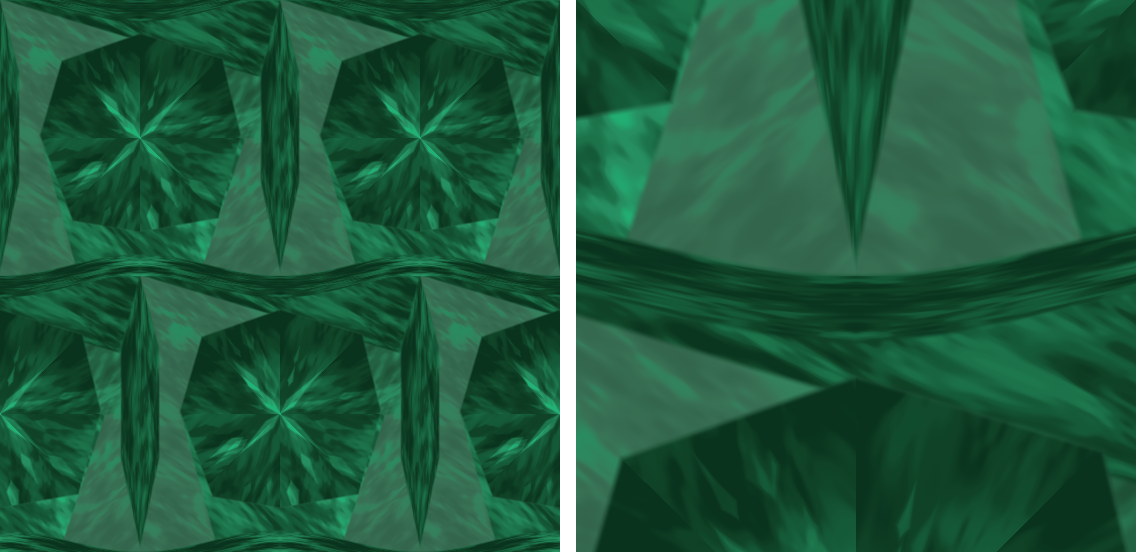
Left, the full canvas; right, a detail of the centre.
A Shadertoy shader for this pattern:

```glsl
const vec2 REPEATS = vec2(2.0, 2.0);
const float ROW_SHIFT = 0.5;
const float SOFT = 0.005;          // edge softness, in tiles
const float SLIVER_WIDTH = 0.068;
const float BAND_HEIGHT = 0.078;
const int SHARDS = 44;
const float PI = 3.14159;

const vec3 SHADOW = vec3(0.035, 0.20, 0.115);
const vec3 DARK = vec3(0.06, 0.26, 0.15);
const vec3 DEEP = vec3(0.08, 0.35, 0.22);
const vec3 JADE = vec3(0.11, 0.45, 0.29);
const vec3 BRIGHT = vec3(0.15, 0.56, 0.38);
const vec3 GLINT = vec3(0.13, 0.70, 0.46);
const vec3 PALE = vec3(0.22, 0.44, 0.33);

// Outline of the central facet, clockwise from the top
const vec2 TABLE[8] = vec2[8](
    vec2(0.0, 0.378), vec2(0.294, 0.288), vec2(0.36, 0.01), vec2(0.28, -0.29),
    vec2(0.0, -0.34), vec2(-0.24, -0.30), vec2(-0.357, 0.01), vec2(-0.279, 0.28));

float hash(vec2 p) {
    return fract(sin(dot(p, vec2(127.1, 311.7))) * 43758.5);
}

float noise(vec2 p) {
    vec2 i = floor(p), f = fract(p);
    f = f * f * (3.0 - 2.0 * f);
    return mix(mix(hash(i), hash(i + vec2(1, 0)), f.x),
               mix(hash(i + vec2(0, 1)), hash(i + vec2(1, 1)), f.x), f.y);
}

// Layered noise with raised contrast
float streaks(vec2 p) {
    p += 0.8 * noise(p * 0.6 + 17.0);
    float n = 0.5 * noise(p) + 0.3 * noise(p * 2.1 + 5.3) + 0.2 * noise(p * 4.3 + 9.1);
    return smoothstep(0.2, 0.8, n);
}

vec2 turn(vec2 p, float a) {
    return vec2(cos(a) * p.x + sin(a) * p.y, cos(a) * p.y - sin(a) * p.x);
}

float cover(float d) { return 1.0 - smoothstep(-SOFT, SOFT, d); }

// Signed distance to the line a-b, positive on its left
float side(vec2 p, vec2 a, vec2 b) {
    vec2 d = normalize(b - a);
    return dot(p - a, vec2(-d.y, d.x));
}

float tableDistance(vec2 p) {
    float d = -1.0;
    for (int i = 0; i < 8; i++) d = max(d, side(p, TABLE[i], TABLE[(i + 1) % 8]));
    return d;
}

vec3 emerald(float t) {
    vec3 c = mix(SHADOW, DARK, smoothstep(0.0, 0.2, t));
    c = mix(c, DEEP, smoothstep(0.2, 0.4, t));
    c = mix(c, JADE, smoothstep(0.4, 0.6, t));
    c = mix(c, BRIGHT, smoothstep(0.6, 0.8, t));
    return mix(c, GLINT, smoothstep(0.8, 1.0, t));
}

// Radial facets and a star of tapered shards
float tableTone(vec2 p) {
    float sector = floor(atan(p.y, p.x) * 4.0 / PI);
    vec2 ray = turn(p, (sector + 0.5) * PI / 4.0);
    float t = 0.06 + 0.48 * streaks(ray * vec2(8.0, 22.0) + sector * 7.3);
    t += 0.12 * (hash(vec2(sector, 3.0)) - 0.5) + 0.25 * exp(-9.0 * length(p));
    for (int i = 0; i < SHARDS; i++) {
        float k = float(i);
        float place = hash(vec2(k, 1.7)), size = hash(vec2(k, 4.1));
        bool arm = i < 4;
        float spread = arm ? 0.12 : 1.3;
        float angle = PI * (0.25 + 0.5 * k) + spread * (hash(vec2(k, 8.9)) - 0.5);
        vec2 q = turn(p, angle);
        float start = arm ? 0.0 : 0.03 + 0.24 * place;
        float reach = arm ? 0.2 : 0.05 + 0.12 * size;
        float s = (q.x - start) / reach;
        float width = (arm ? 0.017 : 0.006 + 0.018 * size) * min(4.0 * s, 1.4 * (1.0 - s));
        float gain = arm ? 0.42 : 0.65 * hash(vec2(k, 6.3)) - 0.2;
        t += gain * cover(abs(q.y) - width);
    }
    // Heavy shade under the top corners
    return t - 0.3 * smoothstep(0.1, 0.27, p.y + 0.15 * abs(p.x));
}

void mainImage(out vec4 fragColor, in vec2 fragCoord) {
    vec2 grid = fragCoord / iResolution.xy * REPEATS;
    grid.x += ROW_SHIFT * mod(floor(grid.y) + 1.0, 2.0);
    vec2 p = fract(grid) - 0.5;

    // Pale outer facets with slanted reflections
    float slant = streaks(turn(p, p.x < 0.0 ? -0.6 : 0.8) * vec2(9.0, 24.0) + 3.0);
    float sparkle = exp(-90.0 * dot(p - vec2(-0.35, 0.36), p - vec2(-0.35, 0.36)))
                  + exp(-70.0 * dot(p - vec2(0.38, -0.1), p - vec2(0.38, -0.1)));
    vec3 col = mix(PALE * 0.9, PALE * 1.08, slant);
    col = mix(col, BRIGHT, smoothstep(0.55, 0.95, slant) * (0.35 + 0.65 * sparkle));

    // Greener facet at the upper right, dark crown and lower facets
    float greener = cover(max(-p.y, 0.3 - p.x));
    col = mix(col, emerald(0.2 + 0.6 * slant), 0.6 * greener);
    float crown = -side(p, vec2(-0.487, 0.5), vec2(0.43, 0.22));
    float crownTone = streaks(turn(p, -0.5) * vec2(8.0, 30.0) + 21.0);
    col = mix(col, emerald(0.04 + 0.62 * crownTone), cover(crown));
    float lower = max(-side(p, vec2(-0.357, 0.01), vec2(-0.24, -0.423)),
                      side(p, vec2(0.38, 0.01), vec2(0.234, -0.434)));
    float lowerTone = streaks(turn(p, -0.75) * vec2(7.0, 24.0) + 40.0);
    lowerTone = 0.15 + 0.6 * lowerTone + 0.2 * smoothstep(0.0, 0.2, p.x);
    col = mix(col, emerald(lowerTone), cover(max(lower, p.y)));

    // Central facet with a faint bevel
    float table = tableDistance(p);
    col = mix(col, emerald(tableTone(p)), cover(table));
    col = mix(col, PALE, 0.25 * cover(abs(table) - 0.001));

    // Upright sliver between neighbours
    float edgeX = p.x - sign(p.x) * 0.5;
    float taper = clamp(min((0.5 - p.y) / 0.26, (p.y + 0.48) / 0.32), -0.1, 1.0);
    float upright = streaks(vec2(edgeX * 75.0 / (0.5 + max(taper, 0.0)), p.y * 7.0) + 60.0);
    col = mix(col, emerald(0.02 + 0.55 * upright), cover(abs(edgeX) - SLIVER_WIDTH * taper));

    // Wavy band between rows, mirrored about each tile
    float edgeY = p.y - sign(p.y) * 0.5;
    float u = p.y < 0.0 ? abs(p.x) : 0.5 - abs(p.x);
    float wave = 0.5 + 0.5 * cos(2.0 * PI * u);
    float flow = streaks(vec2(u * 9.0, (edgeY - BAND_HEIGHT * wave) * 75.0) + 80.0);
    float bandTone = 0.02 + 0.5 * flow + 0.35 * flow * exp(-120.0 * u * u);
    float bandEdge = BAND_HEIGHT * pow(cos(PI * p.x), 2.0);
    col = mix(col, emerald(bandTone), cover(abs(edgeY) - bandEdge));

    fragColor = vec4(col, 1.0);
}
```
